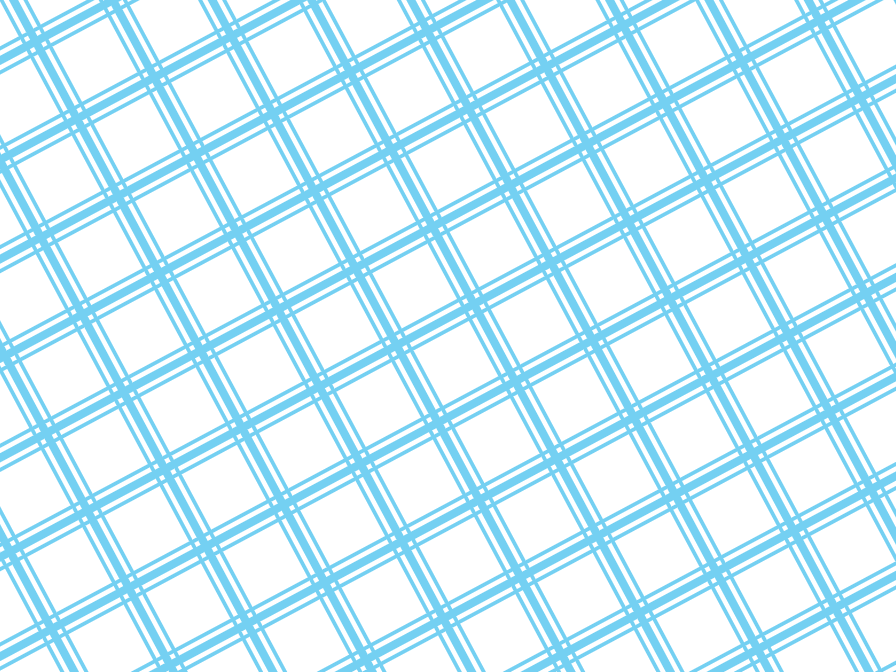
This pattern is drawn by a Shadertoy shader. Its source:

```glsl
// Tilted sky-blue windowpane plaid: a wide stripe between two thin ones, both ways, on white.

// Lengths are fractions of the canvas height.
const vec3  PAPER_COLOR  = vec3(1.0);
const vec3  STRIPE_COLOR = vec3(0.455, 0.815, 0.95);
const float TILT         = 0.4906;                 // radians, counterclockwise
const float PERIOD       = 0.1304;                 // spacing between crossings
const vec2  CROSSING     = vec2(-0.0764, -0.0139); // one crossing, from the center
const float WIDE_HALF    = 0.0061;
const float THIN_HALF    = 0.0028;
const float THIN_OFFSET  = 0.0158;                 // wide center to thin center

// Signed distance to the nearest triple stripe, separately for each axis.
vec2 stripeDistance(vec2 p) {
    vec2 fromCenter = abs((fract(p / PERIOD + 0.5) - 0.5) * PERIOD);
    vec2 wide = fromCenter - WIDE_HALF;
    vec2 thin = abs(fromCenter - THIN_OFFSET) - THIN_HALF;
    return min(wide, thin);
}

void mainImage(out vec4 fragColor, in vec2 fragCoord) {
    float pixel = 1.0 / iResolution.y;
    vec2 p = (fragCoord - 0.5 * iResolution.xy) * pixel - CROSSING;

    // Turn into the plaid's own axes.
    float c = cos(TILT), s = sin(TILT);
    vec2 plaid = vec2(c * p.x + s * p.y, c * p.y - s * p.x);

    // Flat union of both stripe directions, with one-pixel edges.
    vec2 d = stripeDistance(plaid);
    float ink = clamp(0.5 - min(d.x, d.y) / pixel, 0.0, 1.0);

    fragColor = vec4(mix(PAPER_COLOR, STRIPE_COLOR, ink), 1.0);
}
```
